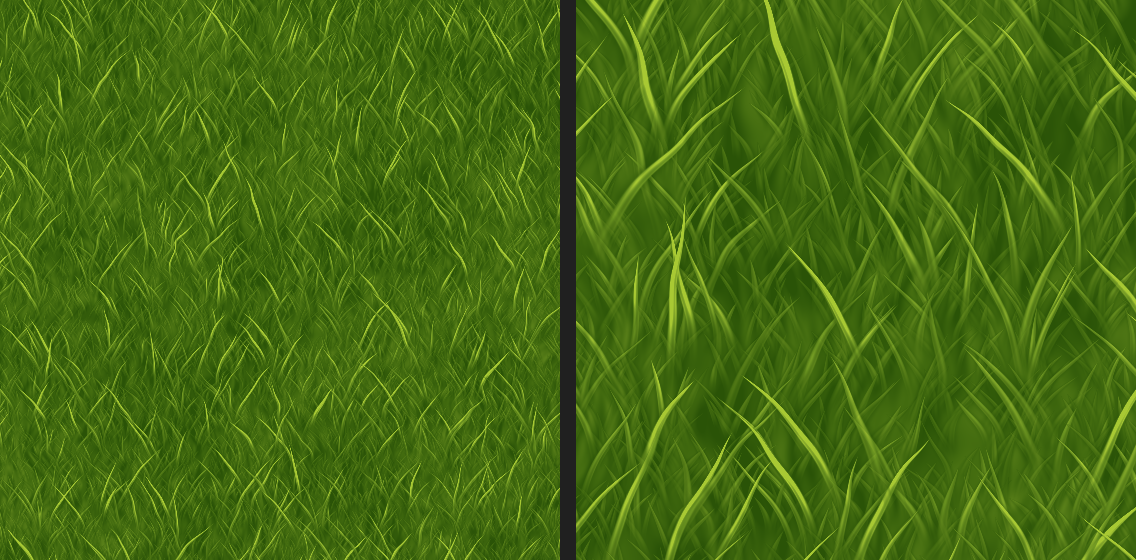
Left: the whole. Right: its middle third, enlarged.
Reproduce this texture procedurally as a WebGL 1 fragment shader.

```glsl
precision highp float;
// Dense meadow grass: curved bright blades over soft layers of darker turf.
uniform vec2 u_resolution;

// Colour ramp, one step per unit of tone
const vec3 DEEP   = vec3(0.20, 0.36, 0.04);
const vec3 TURF   = vec3(0.26, 0.42, 0.06);
const vec3 LEAF   = vec3(0.33, 0.48, 0.09);
const vec3 FRESH  = vec3(0.40, 0.56, 0.12);
const vec3 BRIGHT = vec3(0.51, 0.65, 0.16);
const vec3 GLINT  = vec3(0.66, 0.79, 0.20);

const int   BLADES_PER_CELL = 5;
const float CELL_ASPECT  = 0.8;   // cell width over blade height
const float MIN_LEAN     = 0.08;  // sideways reach over blade height
const float MAX_LEAN     = 0.78;
const float TUFT_SPREAD  = 0.75;  // 0 = shared root, 1 = scattered roots
const float SHADOW       = 0.32;
const float SHADOW_TONE  = -0.4;
const float WAVINESS     = 0.006;
const vec2  STREAK_SCALE = vec2(120.0, 36.0);
const vec2  FIBRE_SCALE  = vec2(210.0, 60.0);
const float FIBRE_TONE   = 1.3;
const float PATCH_SCALE  = 9.0;

vec4 hash4(vec3 p) {
  vec4 q = fract(p.xyzx * vec4(0.1031, 0.1030, 0.0973, 0.1099));
  q += dot(q, q.wzxy + 33.33);
  return fract((q.xxyz + q.yzzw) * q.zywx);
}

float noise(vec2 p, float seed) {
  vec2 i = floor(p);
  vec2 f = fract(p);
  f = f * f * (3.0 - 2.0 * f);
  float a = hash4(vec3(i, seed)).x;
  float b = hash4(vec3(i + vec2(1.0, 0.0), seed)).x;
  float c = hash4(vec3(i + vec2(0.0, 1.0), seed)).x;
  float d = hash4(vec3(i + 1.0, seed)).x;
  return mix(mix(a, b, f.x), mix(c, d, f.x), f.y);
}

// Paints one blade over the tone; p is relative to its root
float blade(float tone, vec2 p, float height, float lean, float halfWidth,
            float peak, float opacity) {
  float t = p.y / height;
  if (t <= 0.0 || t >= 1.0) return tone;
  float offset = p.x - lean * height * t * (0.25 + 0.75 * t);
  float slope = lean * (0.25 + 1.5 * t);
  float across = offset * inversesqrt(1.0 + slope * slope);
  float width = halfWidth * (1.0 - t * t * sqrt(t));
  float soft = max(0.5 / u_resolution.y, 0.25 * width);
  float edge = abs(across);
  float fade = smoothstep(0.0, 0.45, t);
  float cover = 1.0 - smoothstep(width - soft, width + soft, edge);
  cover *= fade * min(1.0, width / soft + 0.3);

  // Dark gap beside the blade
  float gap = 1.0 - smoothstep(width, 2.4 * width + soft, edge);
  tone = mix(tone, SHADOW_TONE, SHADOW * gap * fade);

  // Bright ridge above the fold, thin rim below it
  float s = across / halfWidth * -sign(lean);
  float ridge = 1.0 - smoothstep(0.0, 0.65, abs(s - 0.3));
  float rim = 1.0 - smoothstep(0.0, 0.4, abs(s + 0.8));
  float shade = peak * mix(0.4, 1.0, smoothstep(0.1, 0.7, t));
  shade *= 0.72 + 0.5 * ridge + 0.2 * rim;
  return mix(tone, shade, cover * opacity);
}

// Grows a layer of tufts, upper rows first so lower ones overlap them
float grow(float tone, vec2 p, float height, float halfWidth,
           float peak, float opacity, float seed) {
  vec2 cellSize = height * vec2(CELL_ASPECT, 1.0);
  p += cellSize * vec2(0.37, 0.61) * seed;
  vec2 home = floor(p / cellSize);
  for (int row = 0; row < 2; row++) {
    for (int col = -1; col <= 1; col++) {
      vec2 cell = home + vec2(float(col), -float(row));
      vec2 tuft = hash4(vec3(cell, seed * 7.0 + 90.0)).xy;
      for (int k = 0; k < BLADES_PER_CELL; k++) {
        float id = seed * 19.0 + float(k);
        vec4 place = hash4(vec3(cell, id + 200.0));
        vec4 form = hash4(vec3(cell, id + 400.0));
        vec2 root = (cell + mix(tuft, place.xy, TUFT_SPREAD)) * cellSize;
        float side = form.x * 2.0 - 1.0;
        float lean = (side < 0.0 ? -1.0 : 1.0) * mix(MIN_LEAN, MAX_LEAN, abs(side));
        tone = blade(tone, p - root, height * mix(0.5, 1.0, place.z), lean,
                     halfWidth * mix(0.7, 1.15, form.y),
                     peak * mix(0.55, 1.25, form.z), opacity * mix(0.7, 1.0, form.w));
      }
    }
  }
  return tone;
}

vec3 ramp(float tone) {
  vec3 c = mix(DEEP, TURF, clamp(tone, -0.6, 1.0));
  c = mix(c, LEAF, clamp(tone - 1.0, 0.0, 1.0));
  c = mix(c, FRESH, clamp(tone - 2.0, 0.0, 1.0));
  c = mix(c, BRIGHT, clamp(tone - 3.0, 0.0, 1.0));
  return mix(c, GLINT, clamp(tone - 4.0, 0.0, 1.0));
}

void main() {
  vec2 p = gl_FragCoord.xy / u_resolution.y;
  p.x += WAVINESS * (noise(p * 36.0, 3.0) - 0.5);

  // Slanting streaks and broad patches of undergrowth
  vec2 slanted = p + vec2(0.04 * noise(p * 15.0, 5.0), 0.0);
  float streak = noise(slanted * STREAK_SCALE, 11.0) - 0.5;
  float fibre = noise(slanted * FIBRE_SCALE, 17.0) - 0.5;
  float patches = noise(p * PATCH_SCALE, 23.0) - 0.5;
  float tone = 0.6 + 2.2 * streak + 0.9 * patches;

  // Layers from short dim turf to tall bright blades
  tone = grow(tone, p, 0.040, 0.0020, 2.4, 0.75, 1.0);
  tone = grow(tone, p, 0.045, 0.0020, 2.6, 0.75, 2.0);
  tone = grow(tone, p, 0.060, 0.0021, 3.2, 0.80, 3.0);
  tone = grow(tone, p, 0.085, 0.0024, 4.2, 0.88, 4.0);
  tone = grow(tone, p, 0.135, 0.0030, 5.8, 1.00, 5.0);

  // Fine fibres run through everything
  tone += FIBRE_TONE * fibre + 0.4 * patches;
  gl_FragColor = vec4(ramp(tone), 1.0);
}
```
